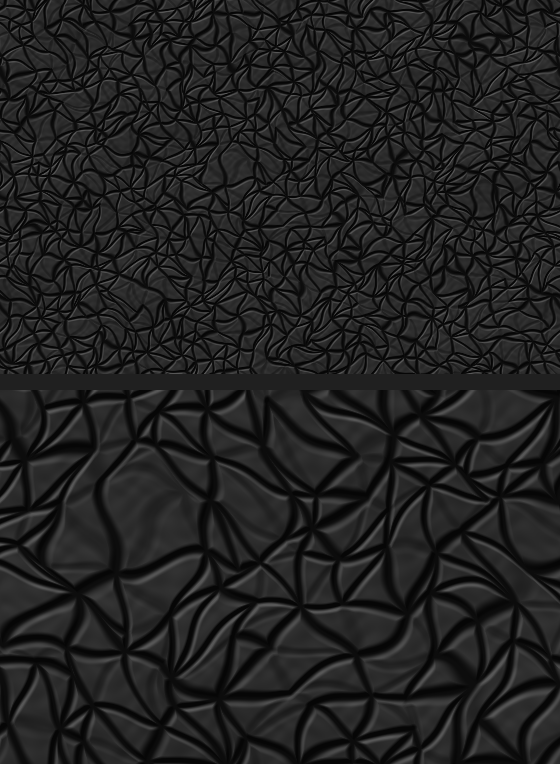
Top: the whole. Bottom: its middle third, enlarged.
Write a Shadertoy shader that draws this texture.

```glsl
// Black embossed leather: a tiling net of creases around small, mostly triangular pads.

#define CELLS vec2(36.0, 24.0)        // net nodes per tile
#define JITTER 0.84                   // scatter of the nodes
#define CREASE_WIDTH 0.17             // half width of a groove, in cells
#define FAINT_SHARE 0.22              // share of shallow creases
#define WRINKLE 0.09                  // fine relief on the pads
#define LIGHT_STEP vec2(-0.035, 0.065) // offset towards the light, in cells
#define GROOVE_COLOR vec3(0.048)
#define PAD_COLOR vec3(0.172)
#define RIM_GAIN 0.21                 // brightness of slopes facing the light
#define SHADE_GAIN 0.10               // darkness of slopes facing away

const float TAU = 6.2831853;

// Random pair per node, wrapped at the tile border
vec2 hash2(vec2 id, float seed) {
    vec3 q = fract(vec3(mod(id, CELLS), seed).xyx * vec3(0.1031, 0.1030, 0.0973) + seed * 0.137);
    q += dot(q, q.yzx + 33.33);
    return fract((q.xx + q.yz) * q.zy);
}

vec2 node(vec2 id) {
    return id + 0.5 + JITTER * (hash2(id, 1.0) - 0.5);
}

float segmentDistance(vec2 p, vec2 a, vec2 b) {
    vec2 ab = b - a;
    float t = clamp(dot(p - a, ab) / max(dot(ab, ab), 1e-4), 0.0, 1.0);
    return length(p - a - ab * t);
}

// Height across one crease: low in the groove, 1 on the pad
float crease(vec2 p, vec2 a, vec2 b, float rnd) {
    float width = CREASE_WIDTH * mix(0.8, 1.2, fract(rnd * 7.31));
    float depth = rnd < FAINT_SHARE ? 0.3 : 1.0;
    float groove = 1.0 - smoothstep(0.02, width, segmentDistance(p, a, b));
    return 1.0 - depth * groove;
}

// Bends the net with whole numbers of waves per tile
vec2 bend(vec2 p) {
    vec2 w = TAU * p / CELLS;
    vec2 slow = vec2(sin(3.0 * w.y + 2.0 * w.x + 1.0) + sin(5.0 * w.y - 4.0 * w.x),
                     sin(4.0 * w.x - 2.0 * w.y + 2.0) + sin(7.0 * w.x + 3.0 * w.y));
    vec2 quick = vec2(sin(13.0 * w.y + 7.0 * w.x), sin(17.0 * w.x - 6.0 * w.y + 1.3));
    return p + 0.28 * slow + 0.09 * quick;
}

// Fine uneven folds from layered sines
float wrinkles(vec2 p) {
    vec2 w = TAU * p / CELLS;
    float a = sin(61.0 * w.x + 23.0 * w.y + 2.0 * sin(19.0 * w.y));
    float b = sin(47.0 * w.y - 31.0 * w.x + 2.0 * sin(23.0 * w.x));
    return 0.5 * (a + b);
}

float leatherHeight(vec2 p) {
    vec2 q = bend(p);
    vec2 cell = floor(q);
    float h = 1.0;
    for (int j = -2; j <= 1; j++) {
        for (int i = -2; i <= 1; i++) {
            vec2 id = cell + vec2(i, j);
            vec2 a = node(id);
            vec2 b = node(id + vec2(1, 0));
            vec2 c = node(id + vec2(0, 1));
            vec2 d = node(id + vec2(1, 1));
            vec2 rnd = hash2(id, 2.0);
            h = min(h, crease(q, a, b, rnd.x));
            h = min(h, crease(q, a, c, rnd.y));
            // The shorter diagonal splits each quad into two pads
            bool rising = distance(a, d) < distance(b, c);
            h = min(h, crease(q, rising ? a : b, rising ? d : c, fract(rnd.x + rnd.y * 3.7)));
        }
    }
    return h + WRINKLE * h * wrinkles(p);
}

void mainImage(out vec4 fragColor, in vec2 fragCoord) {
    vec2 uv = fragCoord / iResolution.xy;
    vec2 p = uv * CELLS;

    // Relief and slope towards the light
    float height = leatherHeight(p);
    float slope = height - leatherHeight(p + LIGHT_STEP);
    vec3 color = mix(GROOVE_COLOR, PAD_COLOR, clamp(height, 0.0, 1.1));
    color += RIM_GAIN * max(slope, 0.0) - SHADE_GAIN * max(-slope, 0.0);

    // Broad uneven sheen
    vec2 w = TAU * uv;
    color *= 1.0 + 0.06 * sin(2.0 * w.x + w.y) * sin(3.0 * w.y - w.x + 1.0);

    fragColor = vec4(clamp(color, 0.025, 0.34), 1.0);
}
```
